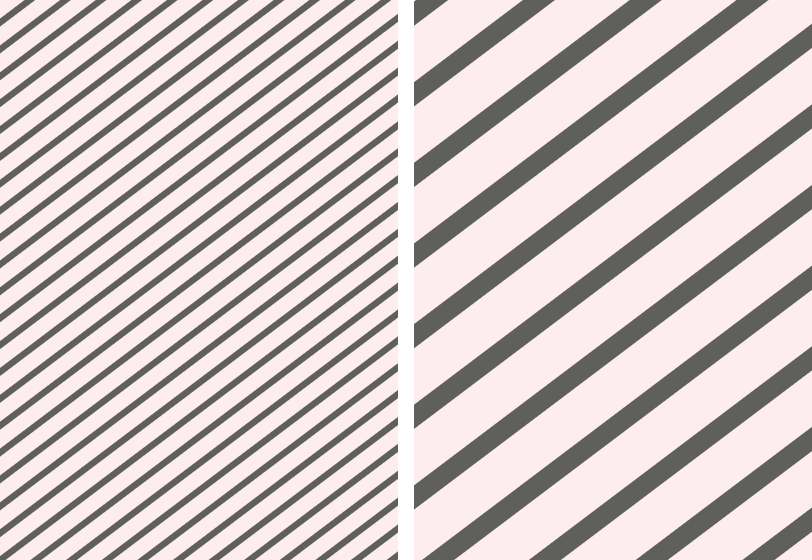
Left, the full canvas; right, a detail of the centre.
A WebGL 2 fragment shader for this pattern:

```glsl
#version 300 es
precision highp float;
// Even diagonal pinstripes: dark grey lines rising to the right on pale pink.
// A rotated coordinate is folded into one period, and the distance to the
// nearest stripe centre gives the line with a one-pixel soft edge.

// Lengths are fractions of the canvas width
#define STRIPE_ANGLE 37.05     // degrees above horizontal
#define STRIPE_PERIOD 0.0539   // spacing between centres
#define STRIPE_WIDTH 0.0162    // line thickness
#define STRIPE_OFFSET 0.0453   // top left corner to first centre
#define PAPER_COLOR vec3(0.992, 0.929, 0.932)
#define STRIPE_COLOR vec3(0.372, 0.372, 0.370)

uniform vec2 u_resolution;
out vec4 fragColor;

// Distance from coordinate x to the nearest multiple of period
float distanceToRepeat(float x, float period) {
    return abs(fract(x / period + 0.5) - 0.5) * period;
}

void main() {
    // Position measured right and down from the top left corner
    vec2 fromCorner = vec2(gl_FragCoord.x, u_resolution.y - gl_FragCoord.y)
                    / u_resolution.x;

    // Coordinate across the stripes
    float angle = radians(STRIPE_ANGLE);
    float across = dot(fromCorner, vec2(sin(angle), cos(angle)));

    // Signed distance to the stripe edge, then pixel coverage
    float edge = distanceToRepeat(across - STRIPE_OFFSET, STRIPE_PERIOD)
               - 0.5 * STRIPE_WIDTH;
    float coverage = clamp(0.5 - edge * u_resolution.x, 0.0, 1.0);

    fragColor = vec4(mix(PAPER_COLOR, STRIPE_COLOR, coverage), 1.0);
}
```
